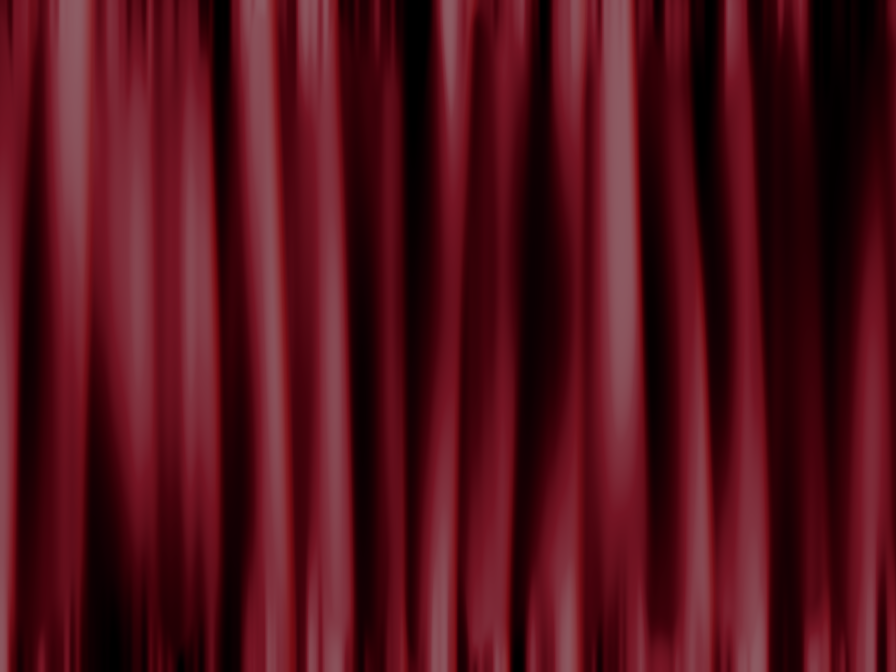
Give the GLSL for this background, as a Shadertoy shader.

```glsl
// Dark crimson drapery: vertical folds with soft left flanks and crisp right
// edges, built from stretched value noise, asymmetric pleats and fine threads.
// The summed height is turned into a rank, which picks a colour from a ramp.

const float BAND_FREQ   = 4.2;   // broad light and dark bands per height
const float PLEAT_FREQ  = 11.0;  // pleats per height
const float PLEAT_DRIFT = 0.7;   // sideways wander of the pleats
const float BAND_GAIN   = 0.20;
const float SWELL_GAIN  = 0.25;
const float PLEAT_GAIN  = 0.36;
const float CREASE_GAIN = 0.20;
const float THREAD_GAIN = 0.08;
const float STREAK_GAIN = 0.42;  // fine streaks at the top and bottom
const float MEAN_HEIGHT = 0.464;
const float SPREAD      = 0.13;
const float RIM_TINT    = 0.55;  // how far rims turn to pure red

const int STOPS = 8;
const float RANK[STOPS] = float[](0.04, 0.12, 0.295, 0.48, 0.635, 0.79, 0.93, 1.0);
const vec3 RAMP[STOPS] = vec3[](
    vec3(0.00, 0.00, 0.00), vec3(0.07, 0.00, 0.01),
    vec3(0.18, 0.00, 0.02), vec3(0.28, 0.01, 0.05),
    vec3(0.38, 0.05, 0.10), vec3(0.46, 0.08, 0.14),
    vec3(0.51, 0.20, 0.25), vec3(0.56, 0.37, 0.40));

float hash(vec2 p) {
    vec3 q = fract(p.xyx * 0.1031);
    q += dot(q, q.yzx + 33.33);
    return fract((q.x + q.y) * q.z);
}

float noise(vec2 p) {
    vec2 i = floor(p), f = fract(p);
    f = f * f * (3.0 - 2.0 * f);
    return mix(mix(hash(i), hash(i + vec2(1, 0)), f.x),
               mix(hash(i + vec2(0, 1)), hash(i + vec2(1, 1)), f.x), f.y);
}

// x: pleat height, y: strength of the rim on its steep right edge
vec2 pleat(vec2 p) {
    float x = p.x * PLEAT_FREQ + PLEAT_DRIFT * noise(p * vec2(4.0, 0.8) + 71.0);
    float f = fract(x);
    float strength = noise(vec2(floor(x) + 130.0, p.y * 1.6 + 9.0));
    float rise = smoothstep(0.0, 0.7, f);
    float fall = 1.0 - smoothstep(0.8, 1.0, f);
    float rim = smoothstep(0.72, 0.9, f) * (1.0 - smoothstep(0.92, 1.0, f));
    return vec2(rise * fall, rim) * strength;
}

// Fine columns that fade out at varied distances from the top and bottom
float edgeStreaks(vec2 p) {
    float side = step(0.5, p.y) * 57.0;
    float reach = mix(0.03, 0.28, noise(vec2(p.x * 34.0, side + 3.0)));
    float fade = 1.0 - smoothstep(0.0, reach, min(p.y, 1.0 - p.y));
    float columns = noise(vec2(p.x * 48.0, side + 11.0));
    float lines = noise(vec2(p.x * 130.0, side + 23.0));
    return fade * (0.6 * columns + 0.4 * lines - 0.47);
}

vec3 ramp(float rank) {
    vec3 colour = RAMP[0];
    for (int i = 1; i < STOPS; i++) {
        float t = clamp((rank - RANK[i - 1]) / (RANK[i] - RANK[i - 1]), 0.0, 1.0);
        colour = mix(colour, RAMP[i], t);
    }
    return colour;
}

void mainImage(out vec4 fragColor, in vec2 fragCoord) {
    vec2 p = fragCoord / iResolution.y;
    vec2 fold = pleat(p);

    // Broad bands of uneven width
    float phase = p.x * BAND_FREQ + 0.9 * noise(p * vec2(3.0, 0.9) + 17.0);
    float band = 0.5 + 0.5 * sin(6.2832 * phase);

    // Sum of layers, from wide to thin
    float height = BAND_GAIN * band
        + SWELL_GAIN * noise(p * vec2(3.6, 1.3) + 41.0)
        + PLEAT_GAIN * fold.x
        + CREASE_GAIN * noise(p * vec2(24.0, 2.2) + 5.0)
        + THREAD_GAIN * noise(p * vec2(64.0, 2.0) + 29.0)
        + STREAK_GAIN * edgeStreaks(p);

    // Logistic curve spreads the heights evenly over 0..1
    float rank = 1.0 / (1.0 + exp(-1.7 * (height - MEAN_HEIGHT) / SPREAD));
    vec3 colour = ramp(rank);
    colour.gb *= 1.0 - RIM_TINT * fold.y;
    fragColor = vec4(colour, 1.0);
}
```
